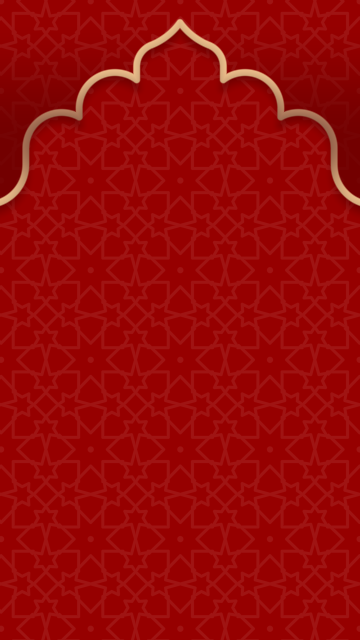
This background is drawn by a WebGL 1 fragment shader. Its source:

```glsl
precision highp float;
// Red backdrop with a star lattice, framed on top by a golden scalloped arch.
uniform vec2 u_resolution;

float segment(vec2 p, vec2 a, vec2 b) {
  vec2 d = b - a;
  return length(p - a - d * clamp(dot(p - a, d) / dot(d, d), 0.0, 1.0));
}

float arc(vec2 p, vec2 center, float radius, float from, float to) {
  vec2 d = p - center;
  float angle = clamp(atan(d.y, d.x), from, to);
  return length(d - radius * vec2(cos(angle), sin(angle)));
}

// Height of a circle above its center at a horizontal offset
float rise(float radius, float offset) {
  return sqrt(max(radius * radius - offset * offset, 0.0));
}

// Signed distance to the arch, positive in the panel above it
float arch(vec2 p) {
  p.x = abs(p.x);
  float d = arc(p, vec2(0.1484, 0.0444), 0.183, -2.517, -1.955);
  d = min(d, arc(p, vec2(0.0556, -0.1852), 0.0648, 0.0, 1.186));
  d = min(d, segment(p, vec2(0.1204, -0.1852), vec2(0.1204, -0.2218)));
  d = min(d, arc(p, vec2(0.1806, -0.301), 0.0995, 0.0, 2.221));
  d = min(d, segment(p, vec2(0.28, -0.301), vec2(0.28, -0.3252)));
  d = min(d, arc(p, vec2(0.3287, -0.412), 0.0995, 0.0, 2.082));
  d = min(d, segment(p, vec2(0.4282, -0.412), vec2(0.4282, -0.458)));
  d = min(d, arc(p, vec2(0.5394, -0.458), 0.1111, -3.1416, -1.5));

  float height = -0.458 - rise(0.1111, p.x - 0.5394);
  if (p.x < 0.08) height = 0.0444 - rise(0.183, p.x - 0.1484);
  else if (p.x < 0.1204) height = -0.1852 + rise(0.0648, p.x - 0.0556);
  else if (p.x < 0.28) height = -0.301 + rise(0.0995, p.x - 0.1806);
  else if (p.x < 0.4282) height = -0.412 + rise(0.0995, p.x - 0.3287);
  return p.y > height ? d : -d;
}

// Distance to the lattice lines; one tile spans -1 to 1 around its dot
float lattice(vec2 p) {
  vec2 q = abs(mod(p + 1.0, 2.0) - 1.0);
  if (q.x > q.y) q = q.yx;
  float d = length(q) - 0.035;
  d = min(d, abs(2.0 - q.x - q.y - 0.27) * 0.7071);

  // Square side and chevron
  d = min(d, segment(q, vec2(0.27), vec2(0.27, 0.72)));
  d = min(d, segment(q, vec2(0.0, 0.37), vec2(0.32, 0.7)));

  // Half of a six-pointed star with one long tip
  d = min(d, segment(q, vec2(0.73, 1.0), vec2(0.61, 0.92)));
  d = min(d, segment(q, vec2(0.61, 0.92), vec2(0.62, 0.76)));
  d = min(d, segment(q, vec2(0.62, 0.76), vec2(0.47, 0.83)));
  d = min(d, segment(q, vec2(0.47, 0.83), vec2(0.3, 0.73)));
  d = min(d, segment(q, vec2(0.3, 0.73), vec2(0.33, 0.91)));
  return min(d, segment(q, vec2(0.33, 0.91), vec2(0.0, 1.0)));
}

void main() {
  // Origin at the top center, one unit per canvas width
  vec2 p = (gl_FragCoord.xy - vec2(0.5, 1.0) * u_resolution) / u_resolution.x;
  float pixel = 1.0 / u_resolution.x;
  float edge = arch(p);
  float panel = smoothstep(-pixel, pixel, edge);
  float depth = smoothstep(0.04, 0.4, -p.y);

  // Red ground, darker low in the panel
  vec3 color = vec3(0.59, 0.0, 0.0);
  color = mix(color, mix(color, vec3(0.45, 0.0, 0.0), depth), panel);

  // Star lattice, fading out low in the panel
  float tile = 0.1245;
  float lines = lattice((p - vec2(0.001, -0.2525)) / tile) * tile;
  float ink = 1.0 - smoothstep(-0.7 * pixel, 0.7 * pixel, lines - 0.0042);
  color += vec3(0.035, 0.078, 0.075) * ink * (1.0 - 0.8 * depth * panel);

  // Soft shadow cast below the arch
  float shadow = smoothstep(-0.03, 0.025, arch(p + vec2(0.0, 0.022)));
  color = mix(color, vec3(0.36, 0.0, 0.0), 0.75 * shadow * (1.0 - panel));

  // Gold band, bronze around the lower lobes
  float shine = smoothstep(0.02, 0.19, abs(p.y + 0.38));
  vec3 gold = mix(vec3(0.62, 0.42, 0.32), vec3(0.88, 0.71, 0.52), shine);
  gold *= 1.0 + 6.0 * edge;
  float band = 1.0 - smoothstep(-pixel, pixel, abs(edge) - 0.0095);
  gl_FragColor = vec4(mix(color, gold, band), 1.0);
}
```
